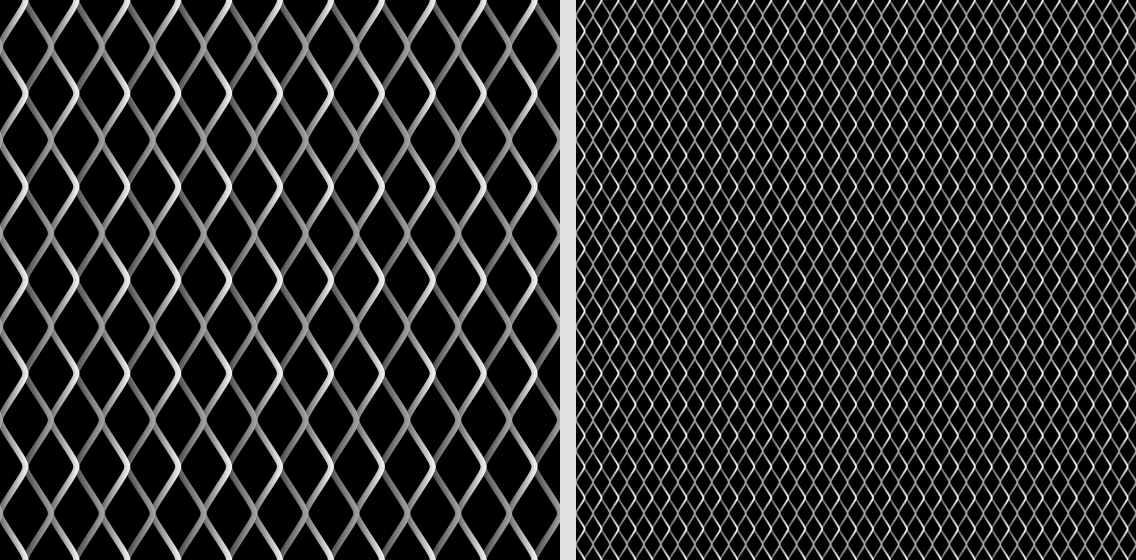
Left: one tile. Right: repeated 3 by 3.
A three.js fragment shader for this pattern:

```glsl
// Chain-link mesh of interlocked zigzag wires, shaded from dark to bright, on black.
varying vec2 vUv;

const float TAU = 6.2831853;
const vec2 REPEATS = vec2(11.0, 6.0);      // whole cells across and up
const float HALF_WIDTH = 0.0055;           // wire half width, canvas units
const float EDGE_SOFTNESS = 0.0012;        // edge blur, canvas units
const float BEND_SHARPNESS = 0.95;         // 0 = sine wave, 1 = straight zigzag
const float SIDE_LIGHT = 0.05;             // extra light on the right flank
const vec2 FRONT_SHADE = vec2(0.44, 0.90); // grey at left and right bends
const vec2 BACK_SHADE = vec2(0.33, 0.61);

// Grey of one wire family; it bends right at every whole cell height.
float wire(vec2 cell, vec2 shade) {
  float x = fract(cell.x + 0.25) - 0.25;
  float angle = TAU * cell.y;
  float bend = BEND_SHARPNESS * cos(angle);
  float scale = 0.25 / asin(BEND_SHARPNESS);
  float center = 0.25 + scale * asin(bend);

  // Horizontal offset corrected by slope gives the distance across the wire.
  float rise = -scale * TAU * BEND_SHARPNESS * sin(angle) / sqrt(1.0 - bend * bend);
  float slope = rise * REPEATS.y / REPEATS.x;
  float across = (x - center) / REPEATS.x / sqrt(1.0 + slope * slope);
  float coverage = 1.0 - smoothstep(HALF_WIDTH - EDGE_SOFTNESS,
                                    HALF_WIDTH + EDGE_SOFTNESS, abs(across));

  // Brightness climbs toward the right bend, which lies on top.
  float grey = mix(shade.x, shade.y, clamp(2.0 * x, 0.0, 1.0));
  grey += SIDE_LIGHT * clamp(across / HALF_WIDTH, -1.0, 1.0);
  return coverage * grey;
}

void main() {
  vec2 cell = vUv * REPEATS;
  float front = wire(cell, FRONT_SHADE);
  float back = wire(cell + 0.5, BACK_SHADE);

  // The brighter wire is the nearer one at each crossing.
  gl_FragColor = vec4(vec3(max(front, back)), 1.0);
}
```
